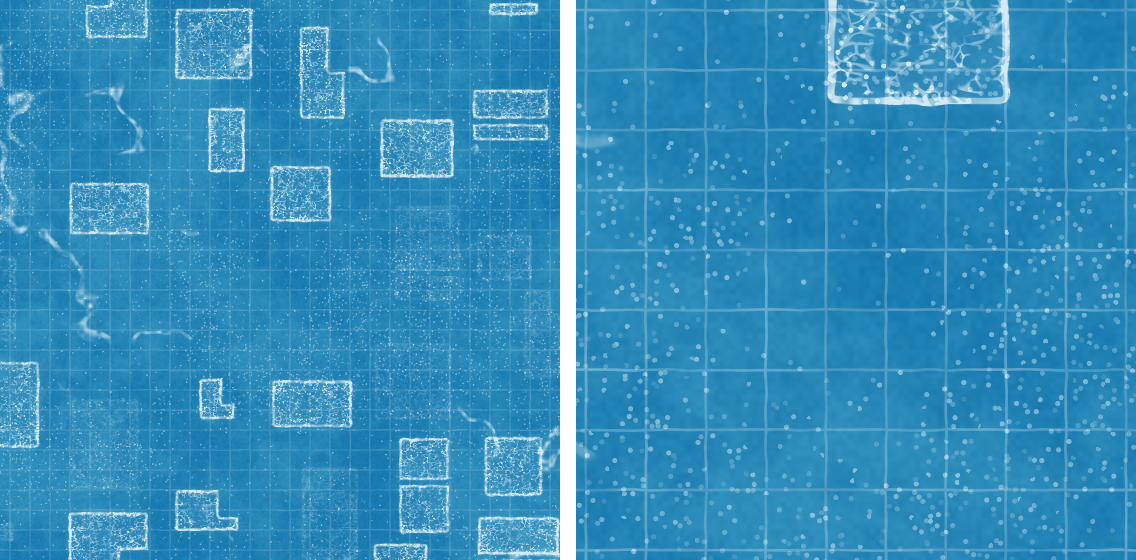
Left, the full canvas; right, a detail of the centre.
Write a Shadertoy shader that draws this pattern.

```glsl
const vec3 DEEP_BLUE = vec3(0.095, 0.480, 0.690);
const vec3 MID_BLUE = vec3(0.185, 0.560, 0.735);
const vec3 CHALK = vec3(0.89, 0.95, 0.98);
const float GRID_COUNT = 28.0;
const float GRID_HALF_WIDTH = 0.0008;
const float GRID_INK = 0.25;
const vec2 PLOT = vec2(0.18, 0.2);      // one block at most per plot
const vec2 MIN_HALF = vec2(0.030, 0.030);
const vec2 MAX_HALF = vec2(0.074, 0.086);
const float BLOCK_CHANCE = 0.82;
const float CORNER = 0.006;
const float OUTLINE = 0.0022;
const float VEIN_SCALE = 125.0;
const float SPECK_SCALE = 210.0;

vec2 hash2(vec2 p) {
    vec3 q = fract(vec3(p.xyx) * vec3(0.1031, 0.1030, 0.0973));
    q += dot(q, q.yzx + 33.33);
    return fract((q.xx + q.yz) * q.zy);
}

float noise(vec2 p) {
    vec2 i = floor(p), f = fract(p);
    f = f * f * (3.0 - 2.0 * f);
    float low = mix(hash2(i).x, hash2(i + vec2(1, 0)).x, f.x);
    float high = mix(hash2(i + vec2(0, 1)).x, hash2(i + 1.0).x, f.x);
    return mix(low, high, f.y);
}

float fbm(vec2 p) {
    float sum = 0.0, amp = 0.53;
    for (int i = 0; i < 4; i++) {
        sum += amp * noise(p);
        p = mat2(1.6, 1.2, -1.2, 1.6) * p + 17.3;
        amp *= 0.5;
    }
    return sum;
}

// Nearest distance, second distance, random id of the nearest point
vec3 cellular(vec2 p) {
    vec2 base = floor(p);
    vec3 best = vec3(8.0, 8.0, 0.0);
    for (int y = -1; y <= 1; y++)
    for (int x = -1; x <= 1; x++) {
        vec2 cell = base + vec2(x, y);
        vec2 h = hash2(cell + 71.0);
        float d = length(cell + h - p);
        if (d < best.x) best = vec3(d, best.x, fract(h.x * 57.0 + h.y * 31.0));
        else best.y = min(best.y, d);
    }
    return best;
}

float roundBox(vec2 p, vec2 halfSize) {
    vec2 q = abs(p) - halfSize + CORNER;
    return length(max(q, 0.0)) + min(max(q.x, q.y), 0.0) - CORNER;
}

// Signed distance to the block of this plot, and its strength
vec2 block(vec2 uv) {
    vec2 p = uv / PLOT + vec2(0.35, 0.0);
    p.y += hash2(vec2(floor(p.x), 5.0)).x;
    vec2 id = floor(p);
    vec2 chance = hash2(id + 13.0), kind = hash2(id + 29.0);
    vec2 halfSize = mix(MIN_HALF, MAX_HALF, hash2(id + 47.0));
    vec2 room = PLOT * 0.5 - halfSize - 0.006;
    vec2 q = (fract(p) - 0.5) * PLOT - room * (hash2(id + 83.0) * 2.0 - 1.0);
    float d = roundBox(q, halfSize);
    if (kind.x < 0.3) {                 // cut one corner out
        vec2 side = sign(hash2(id + 97.0) - 0.5);
        vec2 notch = halfSize * mix(vec2(0.5), vec2(1.35), hash2(id + 61.0));
        d = max(d, -roundBox(q - side * halfSize, notch));
    } else if (kind.x < 0.5) {          // split into two bars
        d = max(d, 0.005 - abs(q.y - halfSize.y * (kind.y - 0.5)));
    }
    float strength = chance.y < 0.25 ? 0.3 : mix(0.7, 1.0, chance.y);
    return vec2(d, chance.x < BLOCK_CHANCE ? strength : 0.0);
}

void mainImage(out vec4 fragColor, in vec2 fragCoord) {
    float pixel = 1.0 / iResolution.y;
    vec2 uv = fragCoord * pixel;
    vec2 wobble = vec2(noise(uv * 90.0), noise(uv * 90.0 + 40.0)) - 0.5;

    // Mottled paper
    float cloud = fbm(uv * 6.0) * 0.65 + fbm(uv * 45.0 + 9.0) * 0.35;
    vec3 color = mix(DEEP_BLUE, MID_BLUE, smoothstep(0.28, 0.72, cloud));
    color += 0.035 * (noise(uv * 300.0) - 0.5);

    // Ruled grid, worn in places
    vec2 ruled = uv * GRID_COUNT + wobble * 0.025;
    vec2 lineDist = abs(fract(ruled) - 0.5) / GRID_COUNT;
    vec2 lines = clamp((GRID_HALF_WIDTH - lineDist) / pixel + 0.5, 0.0, 1.0);
    float ink = max(lines.x, lines.y) * GRID_INK * mix(0.55, 1.4, noise(uv * 38.0));

    // Chalk dust, gathered in patches
    vec3 speck = cellular(uv * SPECK_SCALE);
    float soft = 0.5 * pixel * SPECK_SCALE;
    float dot1 = 1.0 - smoothstep(0.32 - soft, 0.32 + soft, speck.x);
    float patches = smoothstep(0.42, 0.75, fbm(uv * vec2(8.0, 6.0) + 23.0));
    float dust = dot1 * step(1.0 - 0.04 - 0.30 * patches, speck.z);
    ink += dust * mix(0.12, 0.5, fract(speck.z * 37.0));

    // Wandering scratches
    float scratch = abs(fbm(uv * 4.0 + 51.0) - 0.5);
    float broken = smoothstep(0.62, 0.72, noise(uv * 9.0 + 3.0)) * noise(uv * 130.0);
    ink += 0.75 * broken * (1.0 - smoothstep(0.004, 0.014, scratch));

    // Chalked blocks: ragged outline, veined and speckled fill
    vec2 shape = block(uv + wobble * 0.0022);
    float d = shape.x;
    float inside = 1.0 - smoothstep(-pixel, pixel, d);
    float rim = 1.0 - smoothstep(OUTLINE - pixel, OUTLINE + pixel, abs(d + OUTLINE));
    float halo = exp(-abs(d) * 170.0);
    vec3 vein = cellular(uv * VEIN_SCALE * vec2(0.85, 1.15) + wobble);
    float web = 1.0 - smoothstep(0.06, 0.30, vein.y - vein.x);
    web *= smoothstep(0.3, 0.7, noise(uv * 140.0 + 7.0));
    float fill = 0.06 + 0.48 * web + 0.30 * dot1 * step(0.55, speck.z);
    fill *= mix(0.65, 1.25, noise(uv * 22.0)) * (1.0 + 0.6 * halo);
    float edge = rim * mix(0.3, 0.85, noise(uv * 170.0)) * smoothstep(0.1, 0.7, shape.y);
    ink += shape.y * (inside * fill + edge + 0.12 * halo * noise(uv * 200.0));

    fragColor = vec4(mix(color, CHALK, clamp(ink, 0.0, 0.92)), 1.0);
}
```
